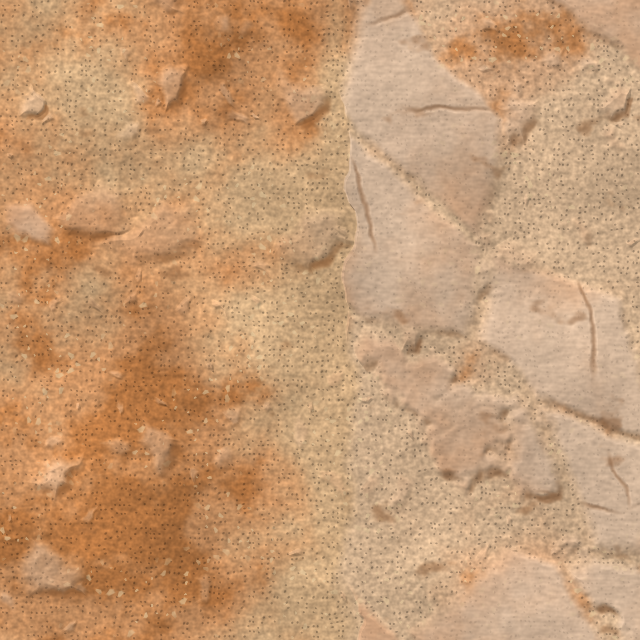
Reproduce this texture procedurally as a Shadertoy shader.

```glsl
// Weathered sandstone wall: rusty, gritty plaster on the left and broken slabs on the right.
// Voronoi slabs and scattered polygonal stones form a height field, lit from the upper left,
// then tinted with gradient noise, fine pits and pale flecks.

const vec3 SAND   = vec3(0.79, 0.65, 0.49);
const vec3 RUST   = vec3(0.79, 0.565, 0.38);
const vec3 DEEP   = vec3(0.68, 0.43, 0.23);
const vec3 SLAB   = vec3(0.79, 0.61, 0.47);
const vec3 PALE   = vec3(0.81, 0.70, 0.60);
const vec3 FLECK  = vec3(0.88, 0.77, 0.60);
const vec3 SHADOW = vec3(0.53, 0.36, 0.23);
const vec2 LIGHT  = vec2(-0.5, 0.866);

struct Surface { float height; float slab; float stone; float crack; };

vec2 hash22(vec2 p) {
    vec3 a = fract(p.xyx * vec3(0.1031, 0.1030, 0.0973));
    a += dot(a, a.yzx + 33.33);
    return fract((a.xx + a.yz) * a.zy);
}

float gradientDot(vec2 cell, vec2 offset) {
    float angle = 6.2832 * hash22(cell).x;
    return dot(vec2(cos(angle), sin(angle)), offset);
}

float gradientNoise(vec2 p) {
    vec2 i = floor(p), f = fract(p);
    vec2 u = f * f * f * (f * (f * 6.0 - 15.0) + 10.0);
    vec2 e = vec2(1.0, 0.0);
    float low  = mix(gradientDot(i, f), gradientDot(i + e, f - e), u.x);
    float high = mix(gradientDot(i + e.yx, f - e.yx), gradientDot(i + 1.0, f - 1.0), u.x);
    return 1.4 * mix(low, high, u.y);
}

float fbm(vec2 p, int octaves) {
    float sum = 0.0, gain = 0.5;
    for (int i = 0; i < octaves; i++) {
        sum += gain * gradientNoise(p);
        p = mat2(1.6, 1.2, -1.2, 1.6) * p + 7.3;
        gain *= 0.5;
    }
    return sum;
}

// Returns the distance to the nearest cell border and the random id of the cell.
vec2 voronoi(vec2 p) {
    vec2 i = floor(p), f = fract(p), nearest = vec2(0.0), cell = vec2(0.0);
    float best = 9.0, edge = 9.0;
    for (int k = 0; k < 9; k++) {
        vec2 g = vec2(k % 3, k / 3) - 1.0;
        vec2 r = g + hash22(i + g) - f;
        if (dot(r, r) < best) { best = dot(r, r); nearest = r; cell = g; }
    }
    for (int k = 0; k < 25; k++) {
        vec2 g = cell + vec2(k % 5, k / 5) - 2.0;
        vec2 r = g + hash22(i + g) - f, d = r - nearest;
        if (dot(d, d) > 1e-4) edge = min(edge, dot(0.5 * (r + nearest), normalize(d)));
    }
    return vec2(edge, hash22(i + cell + 41.0).y);
}

// Scattered convex chips: 1 on top, falling softly to 0 at the rim.
float stones(vec2 p, float density, float softness) {
    vec2 i = floor(p), f = fract(p);
    float top = 0.0;
    for (int k = 0; k < 9; k++) {
        vec2 g = vec2(k % 3, k / 3) - 1.0;
        vec2 rnd = hash22(i + g + 17.0);
        vec2 q = f - g - 0.2 - 0.6 * hash22(i + g);
        float radius = mix(0.13, 0.42, rnd.y * rnd.y), d = 0.0;
        for (int s = 0; s < 5; s++) {
            float turn = fract(rnd.y * 37.0 + float(s) * 0.618);
            float angle = 6.2832 * (rnd.y * 9.0 + (float(s) + 0.5 * turn) / 5.0);
            d = max(d, dot(q, vec2(cos(angle), sin(angle))) / mix(0.5, 1.3, turn));
        }
        top = max(top, step(rnd.x, density) * smoothstep(radius, radius * (1.0 - softness), d));
    }
    return top;
}

float wallMask(vec2 p) {
    return smoothstep(0.53, 0.56, p.x + 0.05 * fbm(p * 6.0, 4));
}

Surface surfaceAt(vec2 p) {
    Surface s;
    vec2 w = p + 0.03 * vec2(fbm(p * 7.0, 5), fbm(p * 7.0 + 31.0, 5));
    // Slabs are stretched along a falling diagonal
    vec2 q = vec2(dot(w, vec2(0.75, -0.66)) * 2.7, dot(w, vec2(0.66, 0.75)) * 5.6);
    vec2 cell = voronoi(q + 3.7);
    float cover = mix(0.04, 0.72, wallMask(p)) + 0.3 * fbm(p * 8.0, 4);
    s.slab = smoothstep(0.0, 0.08, cover - cell.y) * smoothstep(0.0, 0.09, cell.x);
    float seam = voronoi(q.yx * vec2(0.8, 1.3) + 11.0).x;
    s.crack = s.slab * smoothstep(0.025, 0.0, seam) * smoothstep(0.0, 0.3, gradientNoise(p * 5.0 + 3.0));
    vec2 rough = w + 0.012 * vec2(gradientNoise(p * 24.0), gradientNoise(p * 24.0 + 9.0));
    float big = stones(rough * 5.5 + 2.0, 0.38, 0.6) * (1.0 - s.slab);
    float small = stones(rough * 18.0, 0.24, 0.7) * (1.0 - s.slab);
    s.stone = max(big, 0.7 * small);
    s.height = s.slab * (0.008 + 0.014 * cell.y) + 0.017 * big + 0.005 * small - 0.004 * s.crack;
    s.height += mix(0.013, 0.009, s.slab) * fbm(p * 11.0, 5);
    return s;
}

void mainImage(out vec4 fragColor, in vec2 fragCoord) {
    vec2 p = fragCoord / iResolution.y;
    Surface s = surfaceAt(p);
    float wall = wallMask(p), solid = max(s.slab, 0.55 * s.stone);

    // Broad stains, mottled at their borders, and a pale seam beside the slabs
    float seam = exp(-pow((p.x - 0.525) / 0.03, 2.0));
    float mottle = fbm(p * 9.0 + 60.0, 5);
    float stain = fbm(p * 2.6 + 4.0, 5) + 0.35 * mottle + mix(0.2, 0.0, wall) - 0.25 * seam;
    vec3 ground = mix(SAND, RUST, smoothstep(-0.1, 0.35, stain));
    ground = mix(ground, PALE, 0.45 * wall);
    ground = mix(ground, DEEP, 0.8 * smoothstep(0.25, 0.6, stain + 0.5 * mottle));
    float bleach = fbm(p * 2.7 + 20.0, 5) + 0.3 * mottle + 0.1 * wall;
    vec3 rock = mix(SLAB, PALE, smoothstep(-0.25, 0.25, bleach));
    vec3 color = mix(ground, rock, 0.85 * solid);
    color *= 1.0 + 0.2 * fbm(p * 5.0 + 80.0, 5);

    // Grit, woven streaks, pits and flecks
    float grit = 1.0 - 0.7 * solid;
    color *= 1.0 + 0.26 * grit * fbm(p * 120.0, 2) + 0.06 * gradientNoise(p * vec2(60.0, 190.0));
    float patchy = smoothstep(-0.2, 0.35, gradientNoise(p * 8.0 + 50.0));
    vec2 pitSpace = p * 130.0 + 0.6 * gradientNoise(p * 30.0);
    vec2 pitRandom = hash22(floor(pitSpace) + 5.0);
    float pit = smoothstep(0.34, 0.08, length(fract(pitSpace) - 0.3 - 0.4 * pitRandom.yx));
    color *= 1.0 - 0.25 * grit * pit * step(0.68, pitRandom.x);
    color = mix(color, FLECK, 0.6 * grit * patchy * stones(p * 60.0, 0.4, 0.5));

    // Sparse dark hollows
    float hollow = smoothstep(0.3, 0.5, fbm(p * vec2(10.0, 13.0) + 90.0, 4));
    color = mix(color, SHADOW, 0.5 * hollow);

    // Directional light, cast shadow and cracks
    float slope = (s.height - surfaceAt(p + LIGHT * 0.004).height) / 0.004;
    float blocked = surfaceAt(p + LIGHT * 0.014).height - s.height;
    color *= 1.0 + clamp(0.2 * slope, -0.24, 0.09);
    vec3 shade = mix(mix(DEEP, SHADOW, 0.5), SHADOW, wall);
    color = mix(color, shade, 0.6 * smoothstep(0.003, 0.018, blocked));
    color = mix(color, SHADOW, 0.45 * s.crack);
    fragColor = vec4(color, 1.0);
}
```
